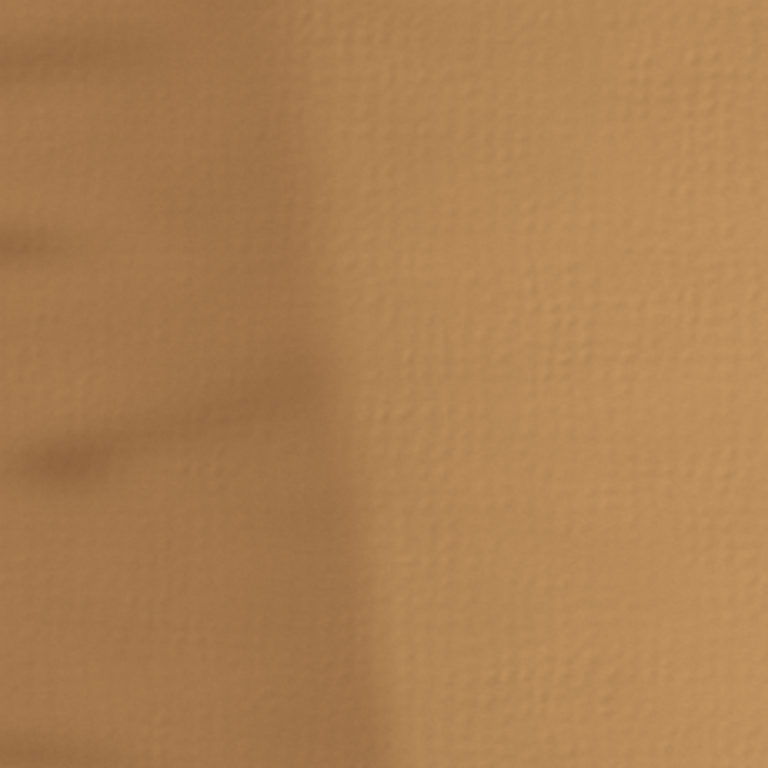
A Shadertoy shader for this texture:

```glsl
vec2 hashGradient(vec2 cell) {
    vec2 h = vec2(dot(cell, vec2(127.1, 311.7)), dot(cell, vec2(269.5, 183.3)));
    return fract(sin(h) * 43758.5) * 2.0 - 1.0;
}

float gradientNoise(vec2 p) {
    vec2 cell = floor(p), f = fract(p);
    vec2 u = f * f * f * (f * (f * 6.0 - 15.0) + 10.0);
    float bottom = mix(dot(hashGradient(cell), f),
                       dot(hashGradient(cell + vec2(1, 0)), f - vec2(1, 0)), u.x);
    float top = mix(dot(hashGradient(cell + vec2(0, 1)), f - vec2(0, 1)),
                    dot(hashGradient(cell + vec2(1, 1)), f - vec2(1, 1)), u.x);
    return mix(bottom, top, u.y);
}

// Soft elongated shadow around a center, tilted by slope
float crease(vec2 p, vec2 center, vec2 size, float slope) {
    vec2 d = p - center;
    d.y -= slope * d.x;
    d /= size;
    return exp(-dot(d, d));
}

// Embossed dimples in wavering rows and columns
float weaveHeight(vec2 p) {
    vec2 warp = vec2(gradientNoise(p * 9.0), gradientNoise(p * 9.0 + 31.0));
    warp += 0.4 * vec2(gradientNoise(p * 30.0 + 5.0), gradientNoise(p * 30.0 + 61.0));
    vec2 q = p * vec2(38.0, 41.0) + warp * 0.8;
    vec2 wave = 0.5 + 0.5 * cos(6.2832 * q);
    float strength = 0.65 + 1.3 * gradientNoise(p * 27.0 + 8.0);
    return wave.x * (0.25 + 0.75 * wave.y) * strength + 0.8 * gradientNoise(p * 60.0);
}

void mainImage(out vec4 fragColor, in vec2 fragCoord) {
    vec2 uv = fragCoord / iResolution.xy;

    // Shaded left panel and lit right panel; the slanting fold blurs upward
    float foldX = 0.51 - 0.14 * uv.y + 0.012 * gradientNoise(uv * 5.0);
    float side = uv.x - foldX;
    float blur = 0.035 + 0.03 * uv.y;
    float lit = smoothstep(-blur, blur, side);
    float shaded = 0.34 - 0.17 * smoothstep(-0.35, -0.03, side);
    float bright = 0.64 + 0.95 * max(side, 0.0) - 0.5 * max(side, 0.0) * max(side, 0.0);
    bright -= 0.16 * smoothstep(0.55, 1.0, uv.y);
    float tone = mix(shaded, bright, lit);

    // Broad unevenness
    tone += 0.1 * gradientNoise(uv * vec2(3.0, 5.0) + 4.0);
    tone += 0.1 * gradientNoise(uv * vec2(9.0, 13.0));

    // Creases fading in from the left
    float shadow = 0.4 * crease(uv, vec2(0.08, 0.395), vec2(0.07, 0.04), 0.0);
    shadow += 0.26 * crease(uv, vec2(0.2, 0.435), vec2(0.19, 0.035), 0.26);
    shadow += 0.08 * crease(uv, vec2(0.38, 0.5), vec2(0.1, 0.06), 0.15);
    shadow += 0.4 * crease(uv, vec2(0.04, 0.925), vec2(0.17, 0.04), 0.08);
    shadow += 0.45 * crease(uv, vec2(-0.01, 0.68), vec2(0.1, 0.03), 0.0);
    shadow += 0.35 * crease(uv, vec2(0.05, 0.015), vec2(0.16, 0.03), -0.12);
    tone -= shadow * (1.0 - lit);

    // Side-lit weave, clearer in patches and on the lit panel
    float relief = weaveHeight(uv) - weaveHeight(uv + vec2(-0.004, 0.004));
    float patches = clamp(0.75 + 1.0 * gradientNoise(uv * 6.0 + 17.0), 0.35, 1.2);
    tone += 0.24 * relief * patches * mix(0.6, 1.0, lit);

    // Fine fibre grain
    tone += 0.09 * gradientNoise(uv * 130.0) + 0.1 * gradientNoise(uv * 230.0 + 9.0);

    vec3 color = mix(vec3(0.60, 0.43, 0.27), vec3(0.74, 0.56, 0.36), tone);
    color.r += 0.006 * gradientNoise(uv * vec2(6.0, 4.0) + 50.0);
    fragColor = vec4(clamp(color, 0.0, 1.0), 1.0);
}
```
